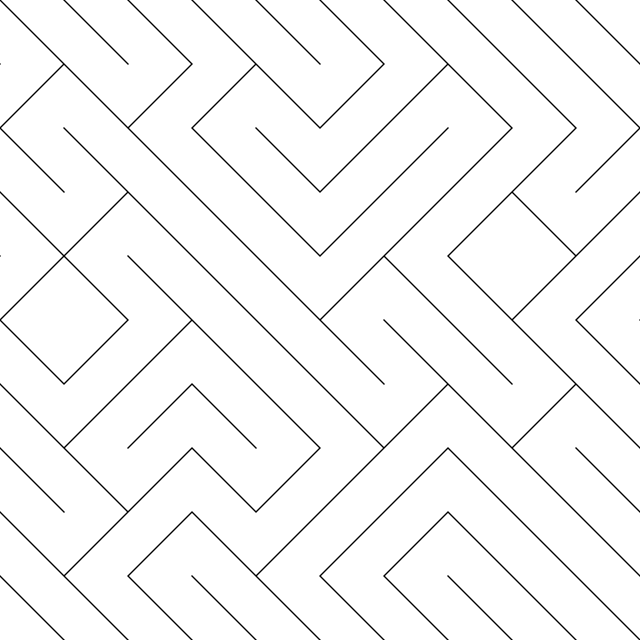
Reproduce this pattern procedurally as a Shadertoy shader.

```glsl
// Diagonal maze: a ten by ten grid where every cell holds one thin black
// diagonal on white. A hash per cell picks which way the diagonal leans,
// and segment distances from neighbouring cells keep the joins clean.

const float CELLS = 10.0;           // cells across and down
const float LINE_WIDTH = 0.021;     // in cell units
const float FALLING_SHARE = 0.58;   // chance of a diagonal falling to the right
const vec3 PAPER = vec3(1.0);
const vec3 INK = vec3(0.0);

float hash21(vec2 p) {
    return fract(sin(dot(p, vec2(127.1, 311.7))) * 43758.5453);
}

float segmentDistance(vec2 p, vec2 a, vec2 b) {
    vec2 ab = b - a;
    float t = clamp(dot(p - a, ab) / dot(ab, ab), 0.0, 1.0);
    return length(p - a - t * ab);
}

// Distance to the single diagonal of one cell
float diagonalDistance(vec2 p, vec2 cell, float fallingShare) {
    float falling = step(hash21(cell), fallingShare);
    vec2 start = cell + vec2(0.0, falling);
    vec2 end = cell + vec2(1.0, 1.0 - falling);
    return segmentDistance(p, start, end);
}

// Nearest diagonal among the cell and its eight neighbours
float mazeDistance(vec2 p, float fallingShare) {
    vec2 home = floor(p);
    float nearest = 1.0;
    for (int y = -1; y <= 1; y++) {
        for (int x = -1; x <= 1; x++) {
            vec2 cell = home + vec2(x, y);
            nearest = min(nearest, diagonalDistance(p, cell, fallingShare));
        }
    }
    return nearest;
}

// Antialiased coverage of a stroke, with a ramp one pixel wide
float strokeCoverage(float dist, float width, float pixel) {
    return clamp(0.5 + (0.5 * width - dist) / pixel, 0.0, 1.0);
}

void mainImage(out vec4 fragColor, in vec2 fragCoord) {
    float pixel = CELLS / min(iResolution.x, iResolution.y);
    vec2 p = fragCoord * pixel;

    float dist = mazeDistance(p, FALLING_SHARE);
    float ink = strokeCoverage(dist, LINE_WIDTH, pixel);
    fragColor = vec4(mix(PAPER, INK, ink), 1.0);
}
```
